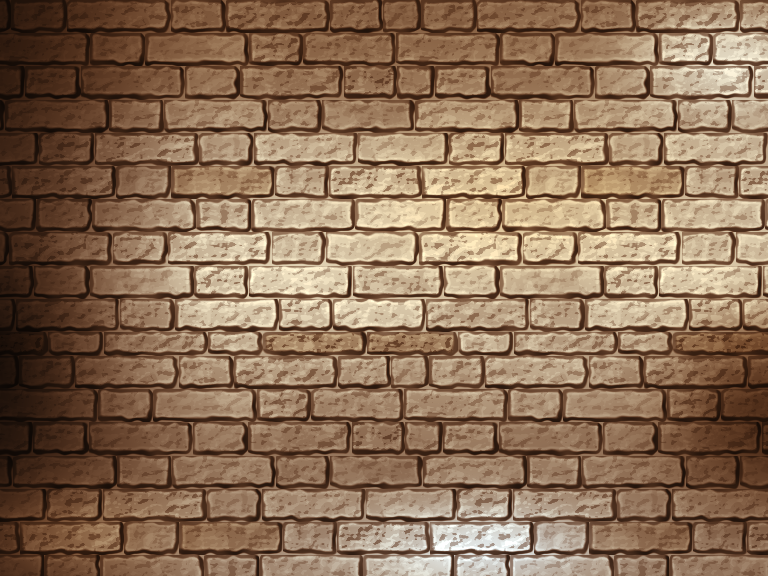
This texture is drawn by a WebGL 1 fragment shader. Its source:

```glsl
precision highp float;
// Weathered brick wall under uneven warm lamps. Courses alternate long and short
// bricks in a block of eleven courses (the last one thin) that repeats with a small
// sideways drift; value noise chips the faces and soft glows light the whole wall.
uniform vec2 u_resolution;

float hash(vec2 p) {
  vec3 h = fract(vec3(p.xyx) * 0.1031);
  h += dot(h, h.yzx + 33.33);
  return fract((h.x + h.y) * h.z);
}

float noise(vec2 p) {
  vec2 i = floor(p), f = fract(p);
  f = f * f * (3.0 - 2.0 * f);
  return mix(mix(hash(i), hash(i + vec2(1, 0)), f.x),
             mix(hash(i + vec2(0, 1)), hash(i + vec2(1, 1)), f.x), f.y);
}

float fbm(vec2 p) {
  float sum = 0.0, amp = 0.54;
  for (int i = 0; i < 3; i++) {
    sum += amp * noise(p);
    p = mat2(1.6, 1.2, -1.2, 1.6) * p + 7.3;
    amp *= 0.5;
  }
  return sum;
}

float glow(vec2 q, vec2 center, vec2 spread) {
  vec2 d = (q - center) / spread;
  return exp(-0.5 * dot(d, d));
}

// Brightness (x) and warmth (y) of the lamps; q is in canvas heights, y downward
vec2 lamps(vec2 q) {
  float corner = glow(q, vec2(1.27, 0.1), vec2(0.12, 0.07));
  float middle = glow(q, vec2(0.9, 0.34), vec2(0.19, 0.1));
  float floorSpot = glow(q, vec2(0.85, 0.95), vec2(0.13, 0.055));
  float floorWash = glow(q, vec2(0.75, 0.98), vec2(0.45, 0.09));
  float amber = glow(q, vec2(0.13, 0.93), vec2(0.13, 0.06));
  float dusk = glow(q, vec2(1.34, 0.7), vec2(0.12, 0.12));
  float light = 0.48 + 0.33 * exp(-12.5 * pow(q.y - 0.45, 2.0));
  light += 0.34 * corner + 0.08 * middle + 0.2 * floorSpot + 0.18 * floorWash - 0.32 * dusk;
  light += 0.06 * glow(q, vec2(0.52, 0.49), vec2(0.1, 0.05));
  light += 0.07 * glow(q, vec2(1.23, 0.49), vec2(0.1, 0.05));
  light -= 0.1 * glow(q, vec2(0.97, 0.5), vec2(0.08, 0.04));
  light *= mix(0.3, 1.0, smoothstep(-0.05, 0.42, q.x));
  light += 0.22 * amber - 0.12 * glow(q, vec2(0.0, 0.6), vec2(0.09, 0.12));
  float warmth = 0.5 * (1.0 - smoothstep(0.05, 0.3, q.y)) + 0.7 * middle + 0.8 * amber
               + 0.8 * dusk - 0.9 * floorSpot - 0.5 * floorWash - 0.8 * corner;
  return vec2(max(light, 0.08), warmth);
}

void main() {
  vec2 q = gl_FragCoord.xy / u_resolution.y;
  q.y = 1.0 - q.y;
  vec2 p = q * 576.0;                 // 1 unit = 1/576 of the canvas height
  float soft = 576.0 / u_resolution.y * 0.5;

  // Course inside the repeating block of 410 by 356 units
  float block = floor(p.y / 356.0);
  float y = p.y - block * 356.0;
  float row = min(floor(y / 33.2), 10.0);
  float even = 1.0 - mod(row, 2.0);
  float start = mix(-11.7 + 3.7 * row, 75.0 + 2.9 * row, even) + 8.0 * sin((row - 2.0) * 0.785);
  float x = mod(p.x - start - 8.0 * block, 410.0);

  // Brick between the two nearest upright joints
  vec4 joints = vec4(104.0, 159.0, 263.0, mix(317.0, 354.0, even));
  vec4 passed = step(joints, vec4(x));
  float index = dot(passed, vec4(1.0));
  vec4 lo = passed * joints, hi = mix(joints, vec4(410.0), passed);
  float left = max(max(lo.x, lo.y), max(lo.z, lo.w));
  float right = min(min(hi.x, hi.y), min(hi.z, hi.w));
  if (even > 0.5 && row < 3.0 && index == 3.0) {
    if (x < 316.0) right = 316.0;
    else { left = 316.0; index = 5.0; }
  }

  // Worn brick outline, inset more at the right and bottom for the shadow
  vec2 grain = vec2(x + row * 57.0, y);
  vec2 wobble = vec2(noise(grain * 0.12), noise(grain * 0.12 + 91.0)) - 0.5;
  vec2 size = vec2(right - left, row > 9.5 ? 24.0 : 33.2);
  vec2 local = vec2(x - left, y - row * 33.2) + wobble * 3.6;
  vec2 halfSize = (size - vec2(4.7, 5.2)) * 0.5;
  vec2 offset = local - 1.2 - halfSize;
  vec2 edge = abs(offset) - halfSize + 4.0;
  float d = length(max(edge, 0.0)) + min(max(edge.x, edge.y), 0.0) - 4.0;
  float lower = smoothstep(-3.0, 0.0, max(offset.x - halfSize.x, offset.y - halfSize.y));
  float face = 1.0 - smoothstep(-1.0 - soft, 0.3 + soft, d);

  // Chipped relief, strength and tone differing from brick to brick
  vec2 id = vec2(index + 3.0, row + 11.0);
  float rough = mix(0.35, 1.0, hash(id * 1.7));
  vec2 f = grain * vec2(0.1, 0.14);
  float relief = fbm(f) - fbm(f + vec2(0.22, 0.3));
  float chips = smoothstep(0.07, 0.14, relief);
  float flakes = smoothstep(0.06, 0.13, -relief);
  float coat = smoothstep(0.5, 0.56, fbm(grain * 0.07 + 40.0)) - 0.5;
  float redBrick = float(row == 5.0 && index == 2.0);
  float darkBrick = float(row == 10.0 && (index == 2.0 || index == 3.0));
  float tone = (hash(id) - 0.5) * 0.14 + 0.07 * coat - 0.2 * darkBrick - 0.1 * redBrick;
  tone += rough * (0.12 * flakes - 0.3 * chips);

  // Light the face, then lay in the rim and the joint shadow
  vec2 lamp = lamps(q);
  float rim = smoothstep(-5.0, -2.5, d) * (1.0 - smoothstep(-2.0, -0.4, d)) * (1.0 - lower);
  float level = lamp.x * mix(1.02, 1.03 + tone + 0.1 * rim, face);
  float shadow = smoothstep(-1.6 - soft, 0.4, d) * (1.0 - smoothstep(2.0, 3.6 + soft, d));
  level *= 1.0 - 0.72 * shadow * mix(0.55, 1.0, lower) * mix(0.65, 1.1, noise(grain * 0.06 + 17.0));

  // Brown to cream ramp
  float ramp = smoothstep(0.15, 0.95, level);
  vec3 color = level * vec3(1.0, mix(0.58, 0.94, ramp), mix(0.34, 0.81, ramp));
  float warm = lamp.y + 0.5 * face * (redBrick + darkBrick);
  color *= vec3(1.0, 1.0 - 0.07 * warm, 1.0 - 0.2 * warm);
  gl_FragColor = vec4(clamp(color, 0.0, 1.0), 1.0);
}
```
